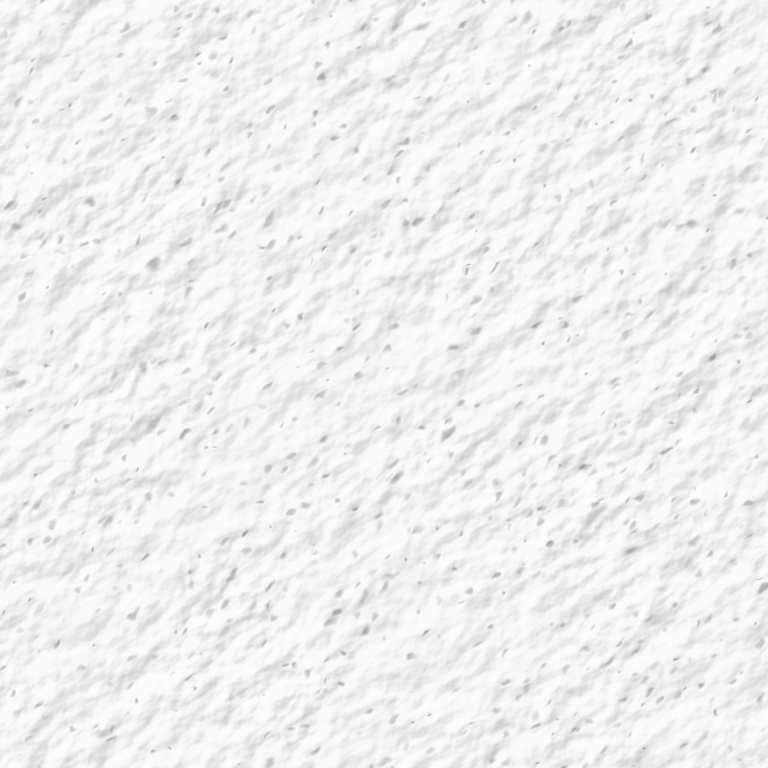
Write a WebGL 2 fragment shader that draws this texture.

```glsl
#version 300 es
precision highp float;

uniform vec2 u_resolution;
out vec4 fragColor;

const float GRAIN_ANGLE = 0.72;
const float GRAIN_STRETCH = 0.75;
const float SLOPE_STEP = 0.0015;

float hash(vec2 p) {
    return fract(sin(dot(p, vec2(127.1, 311.7))) * 43758.5453);
}

mat2 rotation(float angle) {
    float c = cos(angle), s = sin(angle);
    return mat2(c, s, -s, c);
}

float cornerRamp(vec2 cell, vec2 offset) {
    float angle = 6.28318 * hash(cell);
    return dot(vec2(cos(angle), sin(angle)), offset);
}

// Gradient noise, roughly -0.7 to 0.7
float noise(vec2 p) {
    vec2 i = floor(p), f = fract(p);
    vec2 u = f * f * f * (f * (f * 6.0 - 15.0) + 10.0);
    vec2 e = vec2(1.0, 0.0);
    float low = mix(cornerRamp(i, f), cornerRamp(i + e.xy, f - e.xy), u.x);
    float high = mix(cornerRamp(i + e.yx, f - e.yx), cornerRamp(i + e.xx, f - e.xx), u.x);
    return mix(low, high, u.y);
}

// Plaster relief; each octave is weighted by its slope
float relief(vec2 p) {
    float height = 0.0;
    float frequency = 18.0;
    vec4 slopes = vec4(0.45, 0.75, 0.65, 0.32);
    for (int i = 0; i < 4; i++) {
        height += slopes[i] / frequency * noise(p * frequency + 17.0 * float(i));
        frequency *= 2.15;
        p = rotation(0.15) * p;
    }
    return height;
}

// Scattered elongated pits, 0 on the surface to 1 at the deepest core
float pits(vec2 p, float frequency, float presence, float size) {
    vec2 q = p * frequency;
    vec2 home = floor(q);
    float depth = 0.0;
    for (int y = -1; y <= 1; y++) {
        for (int x = -1; x <= 1; x++) {
            vec2 cell = home + vec2(x, y);
            vec2 center = cell + vec2(hash(cell + 3.1), hash(cell + 7.7));
            float tilt = 1.3 * (hash(cell + 11.3) - 0.5);
            vec2 d = rotation(tilt) * (q - center);
            float radius = size * mix(0.45, 1.1, hash(cell + 19.9));
            float stretch = mix(0.9, 2.1, hash(cell + 23.5));
            float profile = smoothstep(1.0, 0.15, length(d / vec2(stretch, 1.0)) / radius);
            float strength = mix(0.35, 1.0, hash(cell + 31.7));
            float present = step(hash(cell + 41.3), presence);
            depth = max(depth, profile * strength * present);
        }
    }
    return depth;
}

float pitDepth(vec2 p) {
    vec2 wobble = vec2(noise(p * 95.0), noise(p * 95.0 + 50.0));
    vec2 q = p + 0.005 * wobble;
    float fine = pits(q, 46.0, 0.42, 0.25);
    float coarse = pits(q + 5.3, 17.0, 0.2, 0.15);
    return max(fine, coarse);
}

float surfaceHeight(vec2 p, float roughness) {
    return 1.5 * roughness * relief(p) - 0.005 * pitDepth(p);
}

// Soft ceiling for lit slopes, longer fall for shaded ones
float plasterTone(float slope, float depth) {
    float lit = 0.028 * tanh(max(slope, 0.0));
    float shade = 0.044 * min(slope, 0.0);
    return 0.957 + lit + max(shade, -0.16) - 0.22 * depth;
}

void main() {
    vec2 p = gl_FragCoord.xy / min(u_resolution.x, u_resolution.y);

    // Grain space: x runs along the streaks, y points to the light
    vec2 q = rotation(-GRAIN_ANGLE) * p * vec2(GRAIN_STRETCH, 1.0);
    float roughness = 1.0 + 0.6 * noise(q * 6.0 + 9.0);

    vec2 towardLight = vec2(0.0, SLOPE_STEP);
    float slope = (surfaceHeight(q - towardLight, roughness)
                 - surfaceHeight(q + towardLight, roughness)) / (2.0 * SLOPE_STEP);

    float tone = plasterTone(slope, pitDepth(q));
    fragColor = vec4(vec3(clamp(tone, 0.0, 1.0)), 1.0);
}
```
